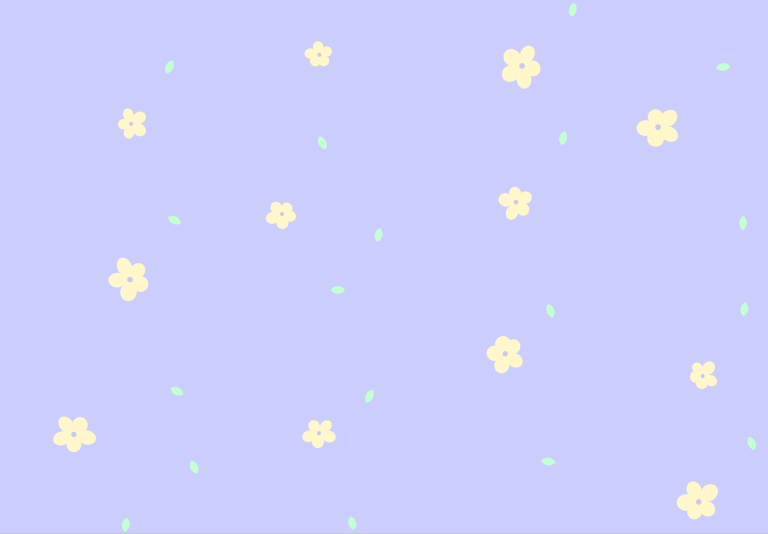
Write a Shadertoy shader that draws this pattern.

```glsl
// Sparse cream five-petal flowers and small mint leaves on flat lavender.
// A jittered low-discrepancy sequence spreads the items evenly; each one is
// a signed distance shape with its own size, turn and petal lengths.
#define FLOWER_COUNT 12
#define ITEM_COUNT 31
#define JITTER 0.03
#define FLOWER_MIN 0.0265
#define FLOWER_MAX 0.038
#define EYE_SIZE 0.14
#define LEAF_HALF vec2(0.0072, 0.0134)
#define RIM_HEIGHT 0.002

const vec3 LAVENDER = vec3(0.797, 0.802, 1.0);
const vec3 CREAM = vec3(1.0, 0.97, 0.79);
const vec3 MINT = vec3(0.77, 1.0, 0.82);
const vec3 EYE = vec3(0.79, 0.79, 0.93);
const vec3 RIM = vec3(0.78, 0.78, 0.83);
const float TAU = 6.2831853;

float hash(vec2 p) {
    return fract(sin(dot(p, vec2(127.1, 311.7))) * 43758.5453);
}

vec2 rotate(vec2 p, float angle) {
    float c = cos(angle), s = sin(angle);
    return vec2(c * p.x + s * p.y, c * p.y - s * p.x);
}

// Coverage of a shape, softened over about one output pixel
float cover(float dist) {
    float pixel = 1.0 / iResolution.y;
    return 1.0 - smoothstep(-0.7 * pixel, 0.7 * pixel, dist);
}

// Five uneven elliptical petals around a filled middle, unit radius
float flowerDistance(vec2 p, float seed) {
    float dist = length(p) - 0.45;
    for (int k = 0; k < 5; k++) {
        vec2 key = vec2(seed, float(k) + 3.0);
        float stretch = mix(0.88, 1.2, hash(key));
        float wobble = 0.22 * (hash(key + 7.3) - 0.5);
        vec2 q = rotate(p, TAU * float(k) / 5.0 + wobble);
        vec2 radii = vec2(0.42 * stretch, mix(0.36, 0.42, hash(key + 4.1)));
        q.x -= 0.59 * stretch;
        dist = min(dist, (length(q / radii) - 1.0) * min(radii.x, radii.y));
    }
    return dist;
}

// Pointed lens: the overlap of two equal circles
float leafDistance(vec2 p, vec2 halfSize) {
    float radius = dot(halfSize, halfSize) / (2.0 * halfSize.x);
    return length(vec2(abs(p.x) + radius - halfSize.x, p.y)) - radius;
}

// Even spread over the unit square, loosened by a small jitter
vec2 scatter(float index) {
    vec2 spot = fract(vec2(0.37, 0.61) + index * vec2(0.75488, 0.56984));
    vec2 noise = vec2(hash(vec2(index, 1.7)), hash(vec2(index, 5.9)));
    return spot + JITTER * (2.0 * noise - 1.0);
}

void mainImage(out vec4 fragColor, in vec2 fragCoord) {
    vec2 uv = fragCoord / iResolution.y;
    vec2 canvas = vec2(iResolution.x / iResolution.y, 1.0);
    vec3 color = LAVENDER;

    // Leaves, mostly upright with some lying flat
    for (int i = FLOWER_COUNT; i < ITEM_COUNT; i++) {
        float id = float(i);
        vec2 p = uv - scatter(id) * canvas;
        float lean = 1.1 * (hash(vec2(id, 2.3)) - 0.5);
        float flat_ = step(0.63, hash(vec2(id, 8.1)));
        p = rotate(p, lean + flat_ * TAU / 4.0);
        color = mix(color, MINT, cover(leafDistance(p, LEAF_HALF)));
    }

    // Flowers, kept clear of the canvas edges
    for (int i = 0; i < FLOWER_COUNT; i++) {
        float id = float(i);
        vec2 center = clamp(scatter(id), 0.06, 0.94) * canvas;
        float grow = hash(vec2(id, 6.4));
        float size = mix(FLOWER_MIN, FLOWER_MAX, grow * grow);
        vec2 p = rotate((uv - center) / size, TAU * hash(vec2(id, 9.2)));
        color = mix(color, CREAM, cover(flowerDistance(p, id) * size));
        color = mix(color, EYE, cover((length(p) - EYE_SIZE) * size));
    }

    // Hairline rim along the bottom
    color = mix(color, RIM, cover(uv.y - RIM_HEIGHT));
    fragColor = vec4(color, 1.0);
}
```
